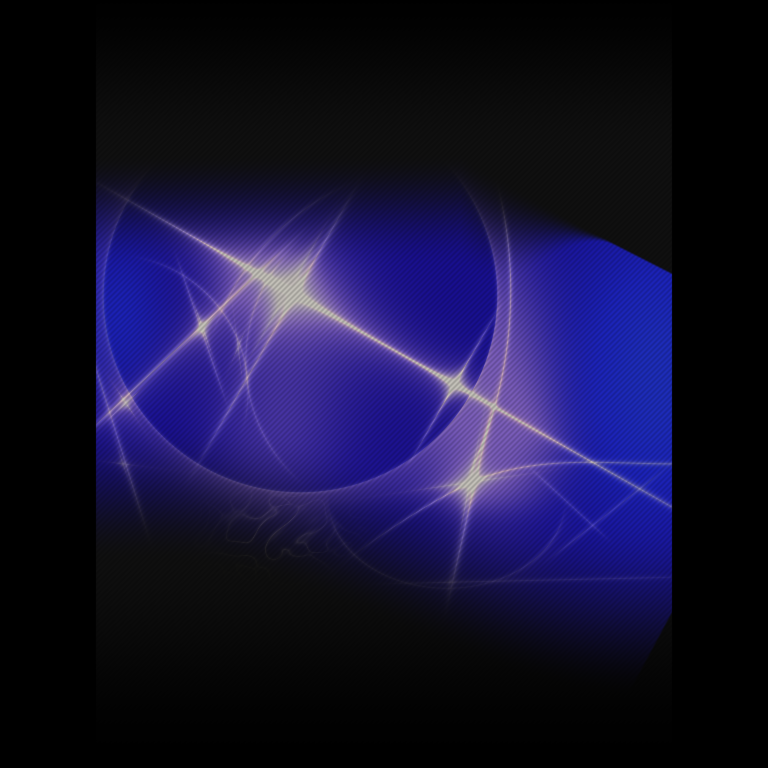
Write a three.js fragment shader that draws this background.

```glsl
varying vec2 vUv;

float hash(vec2 p) {
  return fract(sin(dot(p, vec2(127.1, 311.7))) * 4375.85);
}

float noise(vec2 p) {
  vec2 i = floor(p), f = fract(p);
  f = f * f * (3.0 - 2.0 * f);
  return mix(mix(hash(i), hash(i + vec2(1.0, 0.0)), f.x),
             mix(hash(i + vec2(0.0, 1.0)), hash(i + vec2(1.0)), f.x), f.y);
}

float cross2(vec2 a, vec2 b) { return a.x * b.y - a.y * b.x; }

float blob(vec2 p, vec2 center, vec2 size) {
  vec2 q = (p - center) / size;
  return exp(-dot(q, q));
}

// Straight beam with tapered ends
float ray(vec2 p, vec2 a, vec2 b, float width) {
  vec2 ab = b - a;
  float t = clamp(dot(p - a, ab) / dot(ab, ab), 0.0, 1.0);
  float taper = smoothstep(0.0, 0.3, t) * smoothstep(0.0, 0.3, 1.0 - t);
  return exp(-length(p - a - ab * t) / width) * taper;
}

// Concave four-pointed flare on two skewed axes
float star(vec2 p, vec2 center, vec2 armA, vec2 armB) {
  vec2 q = p - center;
  vec2 uv = abs(vec2(cross2(q, armB), cross2(armA, q)) / cross2(armA, armB));
  float s = sqrt(uv.x + 0.0005) + sqrt(uv.y + 0.0005);
  return exp(-3.0 * s * s);
}

float arc(vec2 p, vec2 center, float radius, float width) {
  return exp(-abs(length(p - center) - radius) / width);
}

void main() {
  vec2 p = vUv;
  vec2 flare = vec2(0.375, 0.622);

  // Large lens and lower bowl
  float lens = length(p - vec2(0.391, 0.615)) - 0.2565;
  float outside = smoothstep(-0.0015, 0.0015, lens);
  float bowl = (length((p - vec2(0.582, 0.349)) / vec2(0.154, 0.115)) - 1.0) * 0.13;
  float inBowl = (1.0 - smoothstep(-0.002, 0.002, bowl)) * smoothstep(0.37, 0.31, p.y) * outside;

  // Soft haze
  float haze = 0.62 * exp(-length(p - flare) / 0.085);
  haze += 0.35 * blob(p, vec2(0.36, 0.43), vec2(0.11, 0.13));
  haze += 0.36 * ray(p, vec2(0.12, 0.766), vec2(0.82, 0.371), 0.036);
  haze += 0.3 * ray(p, vec2(0.08, 0.40), vec2(0.40, 0.70), 0.025);
  haze += outside * 0.48 * blob(p, vec2(0.655, 0.46), vec2(0.085, 0.2));
  haze += outside * 0.28 * exp(-max(lens, 0.0) / 0.06);
  haze += 0.3 * exp(-length(p - vec2(0.612, 0.372)) / 0.06);
  haze *= 1.0 - 0.35 * inBowl;

  // Flares
  float glow = 1.1 * star(p, flare, vec2(0.25, -0.141), vec2(0.094, 0.165));
  glow += 0.9 * star(p, vec2(0.592, 0.5), vec2(0.12, -0.068), vec2(0.055, 0.095));
  glow += 0.9 * star(p, vec2(0.612, 0.372), vec2(0.15, 0.022), vec2(0.03, 0.15));
  glow += 0.8 * star(p, vec2(0.264, 0.573), vec2(0.055, 0.053), vec2(-0.027, 0.075));
  glow += 0.7 * star(p, vec2(0.164, 0.475), vec2(0.055, 0.05), vec2(-0.03, 0.045));
  glow += 0.45 * star(p, vec2(0.16, 0.396), vec2(0.08, -0.01), vec2(-0.03, 0.09));
  glow += 0.4 * star(p, vec2(0.31, 0.548), vec2(0.012, -0.09), vec2(0.025, 0.06));
  glow += 0.3 * star(p, vec2(0.585, 0.242), vec2(0.12, 0.003), vec2(0.01, 0.07));

  // Thin beams
  float lines = 0.75 * ray(p, vec2(0.02, 0.822), vec2(1.05, 0.241), 0.0025);
  lines += 0.5 * ray(p, vec2(0.06, 0.386), vec2(0.41, 0.714), 0.0025);
  lines += 0.45 * ray(p, vec2(0.49, 0.803), vec2(0.235, 0.355), 0.003);
  lines += 0.45 * ray(p, vec2(0.66, 0.617), vec2(0.525, 0.383), 0.002);
  lines += 0.5 * ray(p, vec2(0.652, 0.52), vec2(0.573, 0.17), 0.003);
  lines += 0.35 * ray(p, vec2(0.10, 0.60), vec2(0.20, 0.28), 0.0025);
  lines += 0.3 * ray(p, vec2(0.225, 0.68), vec2(0.30, 0.46), 0.002);
  lines += 0.25 * ray(p, vec2(0.46, 0.239), vec2(0.95, 0.25), 0.002);
  lines += 0.2 * ray(p, vec2(0.68, 0.40), vec2(0.80, 0.29), 0.002);
  lines += 0.2 * ray(p, vec2(0.70, 0.26), vec2(0.88, 0.40), 0.002);

  // Curved beams and rims
  float bend = 0.396 - 0.8 * (p.x - 0.875) * (p.x - 0.875);
  bend -= 0.27 * max(0.612 - p.x, 0.0) * 0.3 - 0.031 * smoothstep(0.875, 0.612, p.x);
  lines += 0.45 * exp(-abs(p.y - bend) / 0.002) * smoothstep(0.42, 0.58, p.x);
  lines += 0.5 * arc(p, vec2(0.105, 0.622), 0.56, 0.0018)
         * smoothstep(0.37, 0.42, p.y) * smoothstep(0.78, 0.68, p.y);
  lines += 0.25 * arc(p, vec2(0.145, 0.49), 0.178, 0.002) * smoothstep(0.16, 0.27, p.x)
         * smoothstep(0.43, 0.52, p.y);
  lines += 0.22 * arc(p, vec2(0.59, 0.46), 0.33, 0.002) * smoothstep(0.48, 0.40, p.x)
         * smoothstep(0.55, 0.62, p.y);
  lines += 0.2 * arc(p, vec2(0.53, 0.53), 0.21, 0.002) * smoothstep(0.40, 0.34, p.x);
  lines += 0.22 * exp(-abs(lens) / 0.0016);
  lines += 0.2 * exp(-abs(bowl) / 0.0018) * smoothstep(0.35, 0.29, p.y);

  // Fine sparks below the lens
  float ridge = 1.0 - abs(2.0 * noise(p * 55.0 + 3.0 * noise(p * 24.0)) - 1.0);
  lines += 0.32 * pow(ridge, 9.0) * blob(p, vec2(0.36, 0.305), vec2(0.065, 0.04)) * outside;

  // Light band with its slanted cuts
  float top = 0.80 - 0.60 * max(p.x - 0.60, 0.0);
  top = mix(top, 0.70 - 0.51 * (p.x - 0.768), smoothstep(0.74, 0.79, p.x));
  float softness = mix(0.15, 0.004, smoothstep(0.62, 0.80, p.x));
  float band = 1.0 - smoothstep(top - softness, top, p.y);
  float side = smoothstep(0.20, 0.85, p.x);
  band *= smoothstep(mix(0.27, 0.09, side), mix(0.46, 0.32, side), p.y);
  band *= 1.0 - smoothstep(-0.002, 0.002, p.x - 0.875 - (p.y - 0.203) / 1.87);

  // Colour by density
  float bright = blob(p, vec2(0.86, 0.51), vec2(0.13, 0.20));
  bright += 0.6 * blob(p, vec2(0.155, 0.59), vec2(0.06, 0.10));
  vec3 light = mix(vec3(0.09, 0.055, 0.54), vec3(0.11, 0.17, 0.78), min(bright, 1.0));
  light = mix(light, vec3(0.46, 0.35, 0.70), smoothstep(0.05, 0.85, haze + 0.6 * glow));
  light = mix(light, vec3(0.71, 0.69, 0.68), smoothstep(0.2, 0.85, glow + 0.2 * haze));
  vec3 beam = mix(vec3(0.24, 0.23, 0.12), vec3(0.62, 0.57, 0.48), band);
  float reach = smoothstep(0.16, 0.30, p.y) * smoothstep(0.80, 0.70, p.y);
  vec3 color = light * band + beam * (lines + 0.35 * glow * (1.0 - band)) * reach;

  // Dark panel, diagonal weave and margins
  color += 0.06 * smoothstep(0.0, 0.30, p.y) * smoothstep(1.02, 0.80, p.y) * (1.0 - band);
  color = min(color, vec3(0.74, 0.73, 0.70));
  color *= 0.95 + 0.09 * sin((p.x - p.y) * 900.0);
  color *= smoothstep(0.124, 0.126, p.x) * smoothstep(0.876, 0.874, p.x);
  gl_FragColor = vec4(color, 1.0);
}
```
